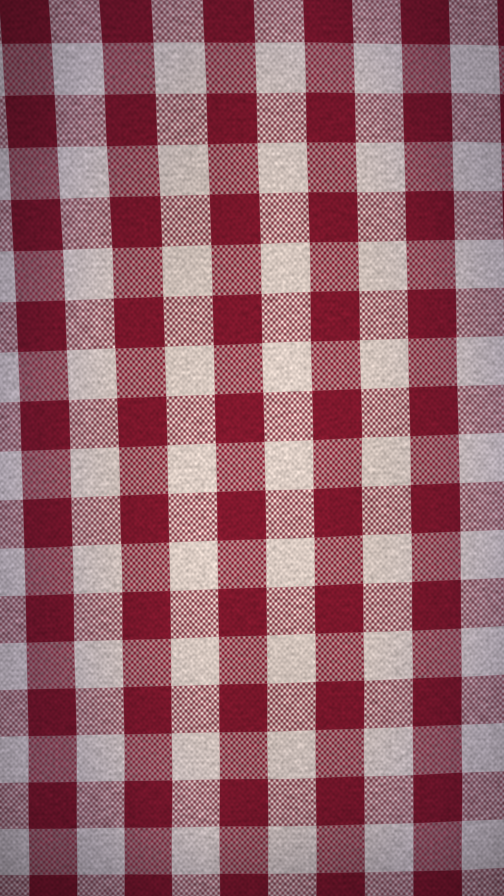
Give the GLSL for this texture, as a Shadertoy shader.

```glsl
// Woven red and white gingham cloth, slightly warped, with soft uneven light

vec2 hashGradient(vec2 cell) {
    vec2 h = vec2(dot(cell, vec2(127.1, 311.7)), dot(cell, vec2(269.5, 183.3)));
    return 2.0 * fract(sin(h) * 43758.5) - 1.0;
}

float gradientNoise(vec2 p) {
    vec2 i = floor(p), f = fract(p);
    vec2 e = vec2(0.0, 1.0);
    vec2 s = f * f * f * (f * (f * 6.0 - 15.0) + 10.0);
    float low = mix(dot(hashGradient(i), f),
                    dot(hashGradient(i + e.yx), f - e.yx), s.x);
    float high = mix(dot(hashGradient(i + e), f - e),
                     dot(hashGradient(i + e.yy), f - e.yy), s.x);
    return mix(low, high, s.y);
}

// Stripe coordinates: one unit per red and white pair, bent by the drape
vec2 drapedStripes(vec2 uv, float aspect) {
    float lean = mix(0.060, 0.026, smoothstep(0.0, 0.6, uv.x));
    float shift = lean * (0.23 - (1.0 - uv.y) * (1.0 - uv.y));
    float sag = 0.038 * (1.0 - uv.x) * sin(3.14159 * uv.y)
              + 0.012 * pow(uv.x, 4.0) * (1.0 - 2.0 * uv.y);
    vec2 p = vec2(uv.x - 0.044 - shift, uv.y * aspect - 0.178 - sag);
    p += 0.0025 * vec2(gradientNoise(uv * vec2(5.0, 9.0)),
                       gradientNoise(uv * vec2(6.0, 8.0) + 31.0));
    return p / vec2(0.1926, 0.1944);
}

void mainImage(out vec4 fragColor, in vec2 fragCoord) {
    vec2 uv = fragCoord / iResolution.xy;
    uv.y = 1.0 - uv.y;
    float aspect = iResolution.y / iResolution.x;
    vec2 stripes = drapedStripes(uv, aspect);

    // Red amount of the warp (x) and weft (y), with smooth edges
    vec2 wave = abs(fract(stripes - 0.25) - 0.5) - 0.25;
    vec2 soft = max(fwidth(stripes) * 0.7, vec2(0.008));
    vec2 redness = smoothstep(-soft, soft, wave);

    // Plain weave: warp and weft take turns on top
    vec2 threads = stripes * vec2(36.0, 32.0);
    vec2 ridge = sin(3.14159 * threads);
    vec2 centre = (uv - vec2(0.52, 0.5)) * vec2(1.0, 0.85);
    float edge = dot(centre, centre);
    float relief = mix(0.46, 0.24, smoothstep(0.04, 0.25, edge));
    float slub = gradientNoise(threads * vec2(0.22, 0.9));
    float fleck = gradientNoise(threads * vec2(0.8, 0.65) + 57.0);
    float warpOnTop = 0.61 + relief * ridge.x * ridge.y + 0.12 * slub;

    vec3 white = vec3(0.77, 0.73, 0.72);
    vec3 red = vec3(0.45, 0.085, 0.165);
    vec3 warp = mix(white, red, redness.x);
    vec3 weft = mix(white, red, redness.y);
    vec3 cloth = mix(weft, warp, clamp(warpOnTop, 0.0, 1.0));

    // Thread shading and irregular yarn
    cloth *= 1.0 + 0.07 * ridge.x * ridge.y + 0.13 * slub + 0.16 * fleck;

    // Folds, falloff toward the rim and a cooler tint there
    float folds = gradientNoise(uv * vec2(4.0, 3.0) + 8.0)
                + 0.5 * gradientNoise(uv * vec2(9.0, 7.0) + 21.0);
    float light = 1.09 - 0.85 * edge + 0.08 * folds;
    light *= 1.0 - 0.12 * smoothstep(0.88, 1.0, uv.y);
    vec3 tint = mix(vec3(1.02, 1.0, 0.97), vec3(0.97, 0.97, 1.05),
                    smoothstep(0.03, 0.28, edge));
    fragColor = vec4(clamp(cloth * light * tint, 0.0, 1.0), 1.0);
}
```
